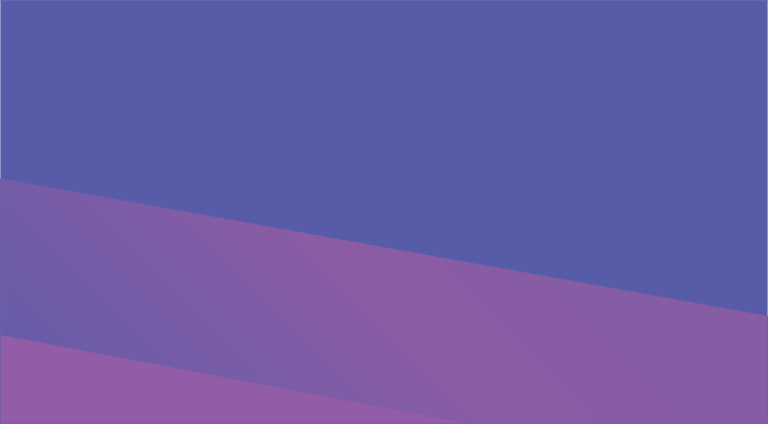
Give the GLSL for this background, as a WebGL 2 fragment shader.

```glsl
#version 300 es
precision highp float;
// Flat indigo field above two slanted bands, violet and magenta.
// Each band is the region under a line; the violet one carries a diagonal
// gradient, and a hairline rim runs around the canvas.

uniform vec2 u_resolution;
out vec4 fragColor;

// Antialiased coverage of the region below a line given by height and slope.
float below(vec2 p, float height, float slope, float pixel) {
    float d = (p.y - height - slope * p.x) / sqrt(1.0 + slope * slope);
    return 1.0 - smoothstep(-0.7 * pixel, 0.7 * pixel, d);
}

// Coverage of a strip of the given width along a canvas border.
float strip(float dist, float width, float pixel) {
    return clamp((width - dist) / pixel + 0.5, 0.0, 1.0);
}

// Violet band: rises to a soft ridge along the diagonal, then fades slightly.
vec3 violetGradient(vec2 p) {
    float t = p.x + p.y;
    vec3 dusk = vec3(0.405, 0.36, 0.66);
    vec3 ridge = vec3(0.54, 0.36, 0.645);
    vec3 plum = vec3(0.525, 0.36, 0.643);
    vec3 rise = mix(dusk, ridge, clamp((t - 0.121) / 0.521, 0.0, 1.0));
    return mix(rise, plum, smoothstep(0.642, 1.0, t));
}

void main() {
    // One unit is the canvas width.
    vec2 p = gl_FragCoord.xy / u_resolution.x;
    float top = u_resolution.y / u_resolution.x;
    float pixel = 1.0 / u_resolution.x;

    vec3 indigo = vec3(0.345, 0.36, 0.66);
    vec3 magenta = vec3(0.575, 0.36, 0.65);
    float upperBand = below(p, 0.3197, -0.179, pixel);
    float lowerBand = below(p, 0.116, -0.1894, pixel);

    vec3 color = mix(indigo, violetGradient(p), upperBand);
    color = mix(color, magenta, lowerBand);

    // Rim: pale beside the indigo field, bluish beside the bands.
    float sides = strip(min(p.x, 1.0 - p.x), 0.0013, pixel);
    vec3 rimColor = mix(vec3(0.62, 0.66, 0.82), vec3(0.43, 0.37, 0.66), upperBand);
    color = mix(color, rimColor, 0.8 * sides);
    color = mix(color, vec3(0.42, 0.44, 0.71), 0.7 * strip(top - p.y, 0.001, pixel));
    color = mix(color, vec3(0.43, 0.37, 0.66), 0.6 * strip(p.y, 0.001, pixel));

    fragColor = vec4(color, 1.0);
}
```
